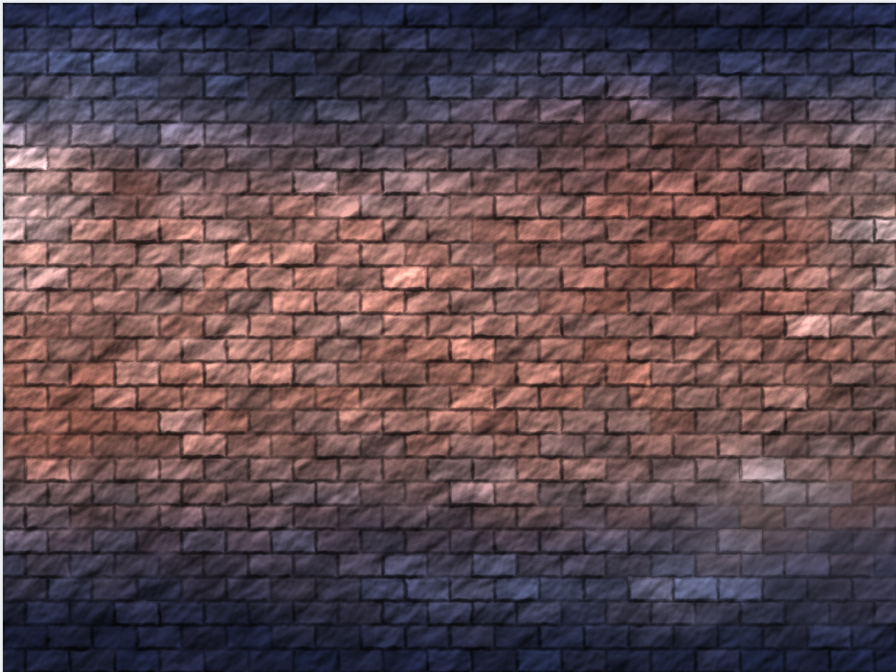
A WebGL 2 fragment shader for this texture:

```glsl
#version 300 es
precision highp float;

uniform vec2 u_resolution;
out vec4 fragColor;

#define BRICK vec2(0.0665, 0.0356)
#define BORDER 0.0042
#define MORTAR_WIDTH 0.0055
#define MORTAR_LEVEL 0.28
#define LIGHT_DIR vec2(0.42, 0.9)
#define SLOPE_GAIN 0.35
#define SHADOW_GAIN 0.48
#define STONE_GAIN 1.7
#define EXPOSURE 0.97

vec2 hash2(vec2 p) {
    vec3 q = fract(vec3(p.xyx) * vec3(0.1031, 0.1030, 0.0973));
    q += dot(q, q.yzx + 33.33);
    return fract((q.xx + q.yz) * q.zy);
}

float gradientDot(vec2 cell, vec2 corner, vec2 f) {
    return dot(hash2(cell + corner + 70.0) * 2.0 - 1.0, f - corner);
}

float gradientNoise(vec2 p) {
    vec2 i = floor(p), f = fract(p);
    vec2 u = f * f * f * (f * (f * 6.0 - 15.0) + 10.0);
    float low = mix(gradientDot(i, vec2(0, 0), f), gradientDot(i, vec2(1, 0), f), u.x);
    float high = mix(gradientDot(i, vec2(0, 1), f), gradientDot(i, vec2(1, 1), f), u.x);
    return mix(low, high, u.y);
}

float fbm(vec2 p) {
    float sum = 0.0, amplitude = 0.6;
    for (int i = 0; i < 4; i++) {
        sum += amplitude * gradientNoise(p);
        p = mat2(1.6, 1.2, -1.2, 1.6) * p + 9.7;
        amplitude *= 0.5;
    }
    return sum;
}

// Running bond counted from the top left; returns the offset from the brick centre
vec2 brickCell(vec2 p, out vec2 id) {
    vec2 g = vec2(p.x - BORDER, 1.0 - BORDER - p.y) / BRICK;
    g.x += 0.5 * mod(floor(g.y), 2.0);
    id = floor(g);
    return (fract(g) - 0.5) * BRICK;
}

float brickMask(vec2 offset) {
    vec2 inset = BRICK * 0.5 - abs(offset);
    return smoothstep(0.0, MORTAR_WIDTH, min(inset.x, inset.y));
}

vec2 chipped(vec2 p) {
    vec2 q = p * 55.0;
    return p + 0.0045 * vec2(fbm(q), fbm(q + 40.0));
}

// Blocks tilt and stand out of the mortar by random amounts
float relief(vec2 p) {
    vec2 id, offset = brickCell(chipped(p), id);
    vec2 random = hash2(id + 19.0);
    float face = 0.25 + 0.75 * random.x + 0.6 * dot(offset / BRICK, random.yx - 0.5);
    return mix(MORTAR_LEVEL, face, brickMask(offset));
}

// Rough stone with creases that climb to the right
float stone(vec2 p) {
    vec2 q = mat2(0.8, -0.6, 0.6, 0.8) * p;
    return fbm(q * vec2(17.0, 32.0));
}

float blob(vec2 p, vec2 centre, vec2 size) {
    vec2 d = (p - centre) / size;
    return exp(-dot(d, d));
}

void tint(inout vec3 colour, float amount, vec3 target) {
    colour = mix(colour, target, amount);
}

// Broad light over the wall: navy at top and bottom, warm clay between
vec3 wallColour(vec2 p) {
    vec3 c = vec3(0.11, 0.13, 0.22);
    tint(c, smoothstep(0.02, 0.17, p.y), vec3(0.26, 0.25, 0.33));
    tint(c, smoothstep(0.14, 0.30, p.y), vec3(0.47, 0.37, 0.37));
    tint(c, smoothstep(0.25, 0.43, p.y), vec3(0.61, 0.43, 0.39));
    tint(c, smoothstep(0.45, 0.60, p.y), vec3(0.66, 0.48, 0.45));
    tint(c, smoothstep(0.65, 0.81, p.y), vec3(0.41, 0.36, 0.40));
    tint(c, smoothstep(0.78, 0.90, p.y), vec3(0.22, 0.24, 0.35));
    tint(c, smoothstep(0.89, 0.99, p.y), vec3(0.12, 0.15, 0.27));
    // Upper wall
    tint(c, 0.70 * blob(p, vec2(0.10, 0.86), vec2(0.22, 0.08)), vec3(0.36, 0.39, 0.53));
    tint(c, 0.65 * blob(p, vec2(0.48, 0.91), vec2(0.16, 0.07)), vec3(0.13, 0.14, 0.20));
    tint(c, 0.70 * blob(p, vec2(0.94, 0.98), vec2(0.22, 0.07)), vec3(0.10, 0.11, 0.18));
    tint(c, 0.50 * blob(p, vec2(0.70, 0.83), vec2(0.13, 0.06)), vec3(0.40, 0.37, 0.46));
    tint(c, 0.50 * blob(p, vec2(0.53, 0.79), vec2(0.12, 0.05)), vec3(0.26, 0.24, 0.28));
    tint(c, 0.70 * blob(p, vec2(0.98, 0.78), vec2(0.20, 0.08)), vec3(0.37, 0.26, 0.26));
    // Clay band
    tint(c, 0.80 * blob(p, vec2(0.02, 0.70), vec2(0.14, 0.11)), vec3(0.80, 0.67, 0.66));
    tint(c, 0.70 * blob(p, vec2(0.20, 0.70), vec2(0.06, 0.06)), vec3(0.42, 0.26, 0.23));
    tint(c, 0.50 * blob(p, vec2(0.42, 0.58), vec2(0.26, 0.11)), vec3(0.75, 0.56, 0.52));
    tint(c, 0.75 * blob(p, vec2(1.02, 0.62), vec2(0.25, 0.14)), vec3(0.52, 0.32, 0.28));
    tint(c, 0.75 * blob(p, vec2(1.31, 0.65), vec2(0.09, 0.15)), vec3(0.66, 0.56, 0.55));
    tint(c, 0.50 * blob(p, vec2(0.06, 0.38), vec2(0.18, 0.08)), vec3(0.59, 0.34, 0.28));
    // Lower wall, with a pale slanting beam
    vec2 beam = mat2(0.75, -0.66, 0.66, 0.75) * (p - vec2(1.16, 0.27));
    tint(c, 0.60 * blob(beam, vec2(0.0), vec2(0.20, 0.07)), vec3(0.52, 0.46, 0.47));
    tint(c, 0.65 * blob(p, vec2(1.31, 0.37), vec2(0.10, 0.08)), vec3(0.37, 0.28, 0.27));
    tint(c, 0.50 * blob(p, vec2(0.38, 0.20), vec2(0.20, 0.06)), vec3(0.20, 0.18, 0.23));
    tint(c, 0.60 * blob(p, vec2(0.95, 0.12), vec2(0.32, 0.07)), vec3(0.27, 0.29, 0.38));
    tint(c, 0.60 * blob(p, vec2(0.15, 0.06), vec2(0.28, 0.06)), vec3(0.09, 0.10, 0.17));
    return c;
}

void main() {
    vec2 p = gl_FragCoord.xy / u_resolution.y;
    vec2 id, offset = brickCell(chipped(p), id), random = hash2(id + 19.0);
    // Clay varies from brick to brick and in soft patches
    vec3 colour = wallColour(p + 0.04 * vec2(fbm(p * 6.0), fbm(p * 6.0 + 15.0)));
    colour *= 0.88 + 0.18 * random.x + 0.2 * smoothstep(0.86, 1.0, random.x);
    colour *= 1.0 + 0.6 * fbm(p * vec2(9.0, 12.0) + 4.0);
    colour *= mix(vec3(0.95, 1.0, 1.04), vec3(1.05, 0.98, 0.95), random.y);
    // Raking light from above, worn smooth at the lower right
    float depth = 1.0 - 0.55 * blob(p, vec2(1.2, 0.2), vec2(0.25, 0.13));
    float height = relief(p);
    float slope = clamp(height - relief(p + LIGHT_DIR * 0.004), -0.4, 0.25);
    float shadow = max(0.0, relief(p + LIGHT_DIR * 0.007) - height);
    shadow += max(0.0, relief(p + LIGHT_DIR * 0.013) - height);
    float crease = stone(p) - stone(p + vec2(-0.3, 0.95) * 0.007);
    float shade = 1.0 + depth * (SLOPE_GAIN * slope - 0.5 * SHADOW_GAIN * shadow + STONE_GAIN * crease);
    float gap = mix(0.18, 0.48, smoothstep(-0.25, 0.25, fbm(p * 18.0 + 8.0)));
    shade *= 1.0 - gap * depth * (1.0 - brickMask(offset));
    colour *= EXPOSURE * clamp(shade, 0.25, 1.4);
    // Pale margin along the left and top
    float margin = min(p.x, 1.0 - p.y) - BORDER, pixel = 0.75 / u_resolution.y;
    fragColor = vec4(mix(vec3(0.93, 0.94, 0.95), colour, smoothstep(-pixel, pixel, margin)), 1.0);
}
```
